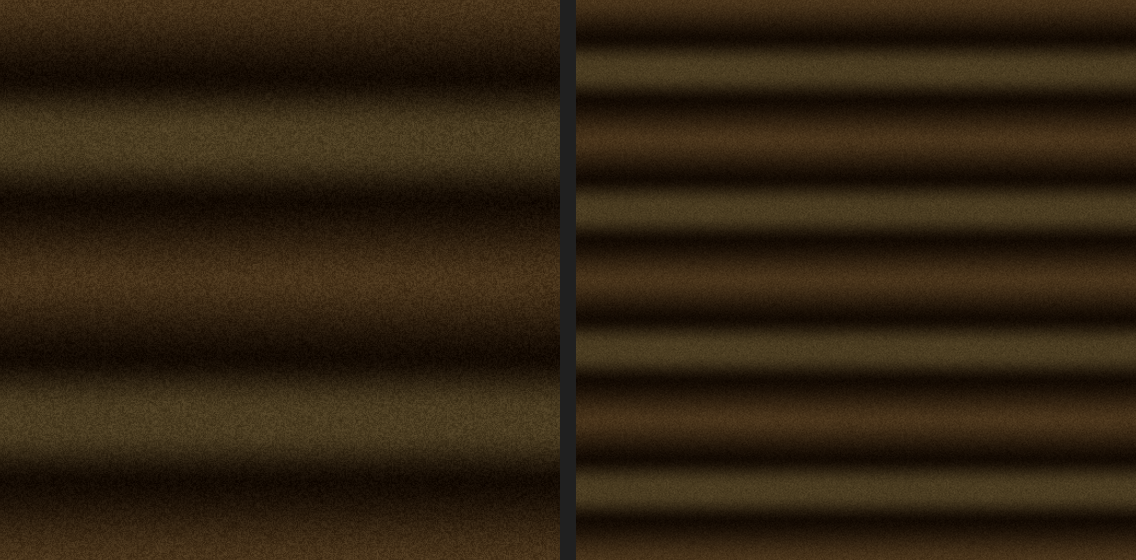
Left, the tile; right, the same tile 2 across and 2 down.
Reproduce this background procedurally as a Shadertoy shader.

```glsl
// Soft horizontal bands, brown and olive in turn, glowing out of near-black
// and covered with fine grain. The bands come from a folded distance that
// repeats twice down the canvas; the grain is value noise on a wrapping grid.

// Sine-free hash of a grid cell
float hash(vec2 p) {
    vec3 q = fract(vec3(p.xyx) * 0.1031);
    q += dot(q, q.yzx + 33.33);
    return fract((q.x + q.y) * q.z);
}

// Smooth value noise that wraps after a whole number of cells
float wrapNoise(vec2 uv, vec2 cells, float seed) {
    vec2 p = uv * cells;
    vec2 i = floor(p);
    vec2 f = fract(p);
    f = f * f * (3.0 - 2.0 * f);
    vec2 a = mod(i, cells) + seed;
    vec2 b = mod(i + 1.0, cells) + seed;
    return mix(mix(hash(a), hash(vec2(b.x, a.y)), f.x),
               mix(hash(vec2(a.x, b.y)), hash(b), f.x), f.y);
}

void mainImage(out vec4 fragColor, in vec2 fragCoord) {
    vec2 uv = fragCoord / iResolution.xy;

    // Distance from the nearest brown centre: 0 on brown, 0.25 on olive
    float d = abs(fract(uv.y * 2.0 + 0.5) - 0.5) * 0.5;

    // Brown fades gently, olive is narrower with steeper sides
    float brownRamp = clamp(1.0 - d / 0.14, 0.0, 1.0);
    float brown = mix(brownRamp, smoothstep(0.0, 1.0, brownRamp), 0.65);
    float olive = smoothstep(0.135, 0.235, d);

    vec3 color = vec3(0.075, 0.040, 0.010);
    color = mix(color, vec3(0.280, 0.200, 0.102), brown);
    color = mix(color, vec3(0.290, 0.233, 0.127), olive);

    // Faint uneven light, then fine grain in two sizes
    color *= 0.98 + 0.04 * wrapNoise(uv, vec2(6.0, 10.0), 7.0);
    float grain = wrapNoise(uv, vec2(512.0), 19.0) - 0.5;
    grain += 0.4 * (wrapNoise(uv, vec2(256.0), 53.0) - 0.5);
    color += grain * vec3(0.085, 0.078, 0.062) * (0.75 + 0.5 * max(brown, olive));

    fragColor = vec4(clamp(color, 0.0, 1.0), 1.0);
}
```
